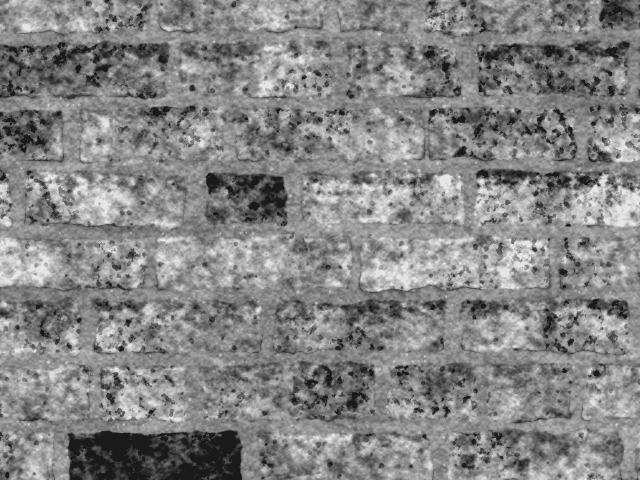
This texture is drawn by a WebGL 1 fragment shader. Its source:

```glsl
precision highp float;
uniform vec2 u_resolution;

#define COURSES 7.45
#define COURSE_SHIFT 0.41
#define BED_HALF 0.0135
#define JOINT_HALF 0.009
#define JOINT_SPREAD 0.013
#define CORNER 0.008
#define EDGE_WEAR 0.022
#define MORTAR_TONE 0.555
#define BLOTCH 0.46
#define GRIT 0.62
#define SPECKLE 0.34
#define CREVICE 0.24

float hash(vec2 p) {
  return fract(sin(dot(p, vec2(127.1, 311.7))) * 43758.5453);
}

float noise(vec2 p) {
  vec2 i = floor(p), f = fract(p);
  f = f * f * (3.0 - 2.0 * f);
  return mix(mix(hash(i), hash(i + vec2(1.0, 0.0)), f.x),
             mix(hash(i + vec2(0.0, 1.0)), hash(i + 1.0), f.x), f.y);
}

float fbm(vec2 p) {
  float sum = 0.0, weight = 0.5;
  for (int i = 0; i < 4; i++) {
    p = mat2(1.6, 1.2, -1.2, 1.6) * p + 7.3;
    sum += weight * noise(p * 0.5);
    weight *= 0.5;
  }
  return sum / 0.9375;
}

// Round spots, one in some cells of a grid, of varied size
float spots(vec2 p, float share) {
  vec2 cell = floor(p);
  vec2 center = 0.3 + 0.4 * vec2(hash(cell + 3.1), hash(cell + 8.7));
  float radius = 0.10 + 0.18 * hash(cell + 5.5);
  float r = length(fract(p) - center) + 0.16 * (noise(p * 4.0) - 0.5);
  return step(hash(cell), share) * (1.0 - smoothstep(radius - 0.08, radius + 0.08, r));
}

// Value belonging to one of the eight courses, top to bottom
float perCourse(float row, vec4 upper, vec4 lower) {
  vec4 chosen = vec4(equal(vec4(0.0, 1.0, 2.0, 3.0), vec4(mod(row, 4.0))));
  return dot(chosen, row < 4.0 ? upper : lower);
}

// Signed distance to the brick edge; also gives the brick index
float brickDistance(vec2 p, float row, float v, out float id) {
  float start = perCourse(row, vec4(0.321, 0.361, 0.148, 0.035), vec4(0.316, 0.179, 0.2, 0.125));
  float pitch = perCourse(row, vec4(0.307, 0.321, 0.356, 0.314), vec4(0.422, 0.382, 0.2, 0.394));
  float sway = perCourse(row, vec4(0.075, 0.028, -0.03, 0.066), vec4(0.0));
  float left = -0.1, right = 9.0;
  id = -1.0;
  for (int i = 0; i < 8; i++) {
    float k = float(i);
    float joint = start + pitch * k + sway * sin(2.0944 * k);
    float halfWidth = JOINT_HALF + JOINT_SPREAD * hash(vec2(k, row + 3.0));
    if (p.x > joint) {
      left = joint + halfWidth;
      id = k;
    } else {
      right = min(right, joint - halfWidth);
    }
  }
  vec2 away = vec2(max(left - p.x, p.x - right),
                   abs(v - row - 0.5) / COURSES - 0.5 / COURSES + BED_HALF);
  vec2 q = away + CORNER;
  return length(max(q, 0.0)) + min(max(q.x, q.y), 0.0) - CORNER;
}

void main() {
  vec2 p = gl_FragCoord.xy / u_resolution.y;
  float pixel = 1.0 / u_resolution.y;

  // Uneven laying of the courses
  vec2 laid = p + 0.012 * (vec2(noise(p * 7.0), noise(p * vec2(3.0, 8.0) + 20.0)) - 0.5);
  float v = (1.0 - laid.y) * COURSES + COURSE_SHIFT;
  float row = clamp(floor(v), 0.0, 7.0);
  float id;
  float d = brickDistance(laid, row, v, id);
  d += EDGE_WEAR * (fbm(p * 26.0) - 0.5);
  float face = 1.0 - smoothstep(-pixel - 0.001, pixel + 0.002, d);

  // Shared surface detail, lit from above
  float blotch = fbm(p * vec2(9.0, 11.0) + row * 5.0);
  float grit = fbm(p * vec2(64.0, 72.0));
  float relief = grit - fbm((p + vec2(0.0, 0.004)) * vec2(64.0, 72.0));
  float grain = noise(p * 190.0) - 0.5;

  // Brick face: mottling, dark speckle, pale scale and round pits
  float tone = perCourse(row, vec4(0.51, 0.50, 0.53, 0.60), vec4(0.60, 0.56, 0.52, 0.53));
  float seed = hash(vec2(id + 2.0, row * 3.0 + 1.0));
  float brick = tone + 0.12 * (seed - 0.5) + BLOTCH * (blotch - 0.5)
              + GRIT * (grit - 0.5) + 0.15 * grain + 0.12 * relief;
  float speckle = smoothstep(0.54, 0.72, fbm(p * 85.0 + 15.0));
  brick -= SPECKLE * speckle * smoothstep(0.42, 0.62, fbm(p * 8.0 + 50.0));
  brick += 0.11 * smoothstep(0.50, 0.66, fbm(p * 16.0 + 31.0));
  brick -= 0.24 * spots(p * 46.0, 0.22) + 0.28 * spots(p * 17.0 + 4.0, 0.05);

  // Soot: one burnt brick in some courses, and stained upper edges
  float burntId = perCourse(row, vec4(3.0, -1.0, -1.0, 1.0), vec4(9.0, 9.0, 2.0, 0.0));
  float burn = perCourse(row, vec4(0.20, 0.10, 0.13, 0.25), vec4(0.0, 0.0, 0.22, 0.34));
  brick -= burn * (1.0 - step(0.5, abs(id - burntId))) * (0.6 + 0.8 * fbm(p * 13.0 + 4.0));
  float stain = perCourse(row, vec4(0.05, 0.16, 0.16, 0.38), vec4(0.06, 0.26, 0.10, 0.12));
  float top = 1.0 - smoothstep(0.10, 0.42, v - row + 0.5 * (grit - 0.5));
  brick -= stain * top * (0.35 + 0.65 * hash(vec2(id, row + 11.0))) * (0.5 + blotch);

  // Sandy mortar with smears and pale specks
  float mortar = MORTAR_TONE + 0.26 * (fbm(p * vec2(7.0, 22.0) + 60.0) - 0.5)
               + 0.18 * (grit - 0.5) + 0.15 * grain + 0.25 * relief;
  mortar += 0.16 * spots(p * 75.0, 0.08);

  // Broken crevices, deepest beneath the bricks, and pale chipped rims
  float light = mix(mortar, brick, face);
  float below = smoothstep(0.55, 0.9, v - row);
  float gap = exp(-abs(d - 0.001) / 0.0022) * smoothstep(0.40, 0.64, fbm(p * 14.0 + 90.0));
  light -= CREVICE * gap * (0.5 + 0.7 * below);
  float rim = exp(-abs(d + 0.007) / 0.004) * smoothstep(0.46, 0.62, fbm(p * 18.0 + 40.0));
  light += 0.14 * rim;

  gl_FragColor = vec4(vec3(clamp(light, 0.10, 0.90)), 1.0);
}
```
